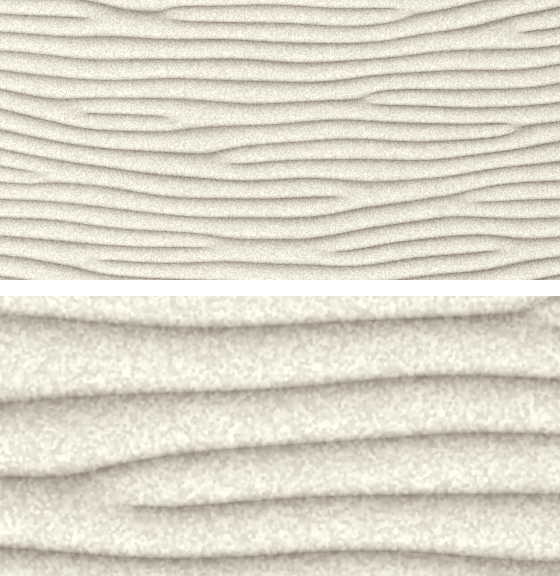
Top, the full canvas; bottom, a detail of the centre.
Give the GLSL for this texture, as a Shadertoy shader.

```glsl
// Pale wind-rippled sand: thin crest shadows that fork and end, over fine grain.

const vec3 SAND_LIGHT = vec3(0.972, 0.962, 0.903);
const vec3 SAND_SHADE = vec3(0.625, 0.585, 0.535);
const float RIPPLES = 14.5;       // crests per canvas height
const float BOW = 0.070;          // crests rise toward both sides
const float FADE_BELOW = 0.24;    // shadow length under a crest, in ripples
const float FADE_ABOVE = 0.075;   // softness of the upper crest edge
const vec2 FORK_CELL = vec2(0.5, 0.25);
const float FORK_STRETCH = 1.8;   // how gently crests bend at a fork
const float FORK_RADIUS = 0.018;  // size of the flattened patch at a fork
const float GRAIN_SCALE = 235.0;
const float GRAIN_STRENGTH = 0.40;
const float MOTTLE_SCALE = 60.0;
const float MOTTLE_STRENGTH = 0.05;
const float TAU = 6.2831853;

vec3 hash3(vec2 p) {
    vec3 q = fract(p.xyx * vec3(0.1031, 0.1030, 0.0973));
    q += dot(q, q.yxz + 33.33);
    return fract((q.xxy + q.yzz) * q.zyx);
}

// Smooth cellular noise: nearby grains blend by distance.
float grains(vec2 p) {
    vec2 cell = floor(p);
    float sum = 0.0, total = 0.0;
    for (int j = -1; j <= 1; j++)
    for (int i = -1; i <= 1; i++) {
        vec2 c = cell + vec2(i, j);
        vec3 h = hash3(c + 17.0);
        vec2 d = c + h.xy - p;
        float weight = exp(-5.0 * dot(d, d));
        sum += weight * h.z;
        total += weight;
    }
    return sum / total - 0.5;
}

// Slow bends shared by neighbouring crests, in canvas heights.
float bend(vec2 p) {
    float x = p.x - 0.95;
    return BOW * x * x
        + 0.012 * sin(3.7 * p.x + 5.0 * p.y + 0.6)
        + 0.006 * sin(8.3 * p.x - 9.0 * p.y + 2.1)
        + 0.0015 * sin(17.0 * p.x + 23.0 * p.y);
}

// x: ripple phase, y: relief, which vanishes at the core of each fork.
vec2 ripples(vec2 p) {
    float phase = RIPPLES * (p.y - bend(p));
    float relief = 1.0;
    for (int j = 0; j < 4; j++)
    for (int i = 0; i < 4; i++) {
        vec2 cell = vec2(i, j);
        vec2 core = (cell + 0.1 + 0.8 * hash3(cell + 5.0).xy) * FORK_CELL;
        vec2 d = p - core;
        d.y *= FORK_STRETCH;
        float turn = (i + j) % 2 == 0 ? 1.0 : -1.0;
        phase += turn * atan(d.y, d.x) / TAU;
        float r = length(d) / (FORK_STRETCH * FORK_RADIUS);
        relief *= 1.0 - exp(-r * r);
    }
    return vec2(phase, relief);
}

void mainImage(out vec4 fragColor, in vec2 fragCoord) {
    vec2 p = fragCoord / iResolution.y;
    vec2 ripple = ripples(p);

    // Sharp crest with a long shadow beneath it
    float above = fract(ripple.x);
    float shadow = max(exp(-above / FADE_ABOVE), exp((above - 1.0) / FADE_BELOW));
    float depth = 0.98 + 0.06 * sin(4.1 * p.x + 13.0 * p.y) + 0.05 * (p.x - 1.0);
    shadow = mix(0.24, shadow * depth, ripple.y);

    // Fine sand and faint uneven patches
    float grain = GRAIN_STRENGTH * grains(p * GRAIN_SCALE)
        + MOTTLE_STRENGTH * grains(p * MOTTLE_SCALE * vec2(0.6, 1.0));
    float sideLight = 0.03 * (1.0 - p.x);

    float tone = 1.0 - shadow + grain + sideLight;
    vec3 color = mix(SAND_SHADE, SAND_LIGHT, tone);
    fragColor = vec4(clamp(color, 0.0, 1.0), 1.0);
}
```
